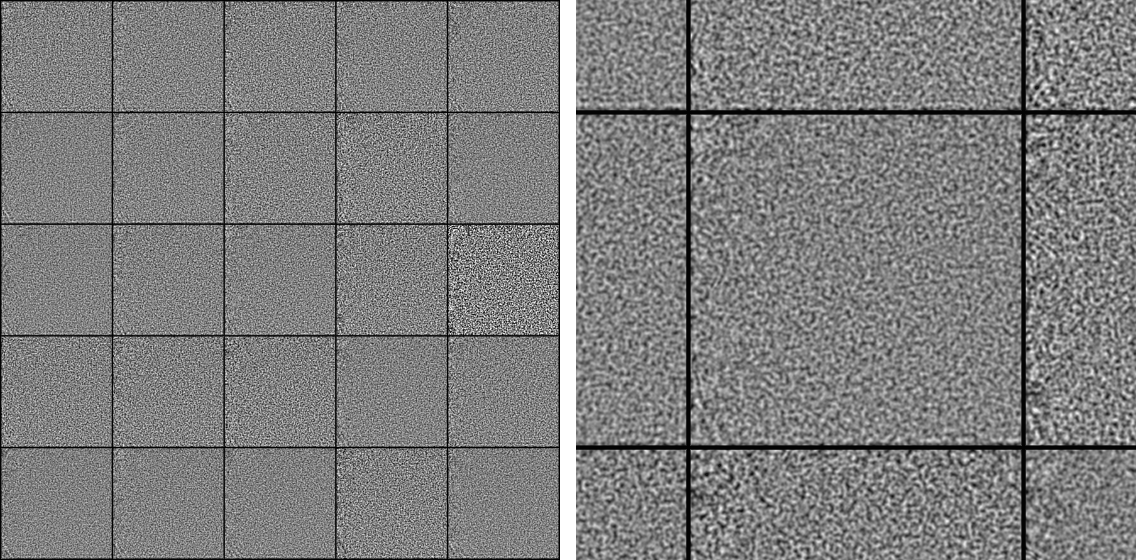
Left, the full canvas; right, a detail of the centre.
Reproduce this pattern procedurally as a WebGL 1 fragment shader.

```glsl
precision highp float;

uniform vec2 u_resolution;

const float TILES = 5.0;            // repeats across and down
const float LINE_WIDTH = 0.0026;    // fraction of the canvas
const float LINE_TONE = 0.01;
const float BASE_TONE = 0.505;
const float GRAIN_CELLS = 66.0;     // noise cells across one tile
const float GRAIN_CONTRAST = 0.36;
const float CONTRAST_SPREAD = 0.4;  // variation between tiles
const vec2 BOLD_TILE = vec2(4.0, 2.0);
const float BOLD_BOOST = 1.45;
const float SOFT_COLUMN = 0.85;     // contrast of the first column
const float WISP_STRENGTH = 0.12;
const float RIPPLE_STRENGTH = 0.22;
const float RIPPLE_PERIOD = 0.032;  // fraction of a tile
const float TAU = 6.2831853;

float hash(vec2 p) {
    vec3 q = fract(p.xyx * vec3(0.1031, 0.1030, 0.0973));
    q += dot(q, q.yzx + 33.33);
    return fract((q.x + q.y) * q.z);
}

float cornerSlope(vec2 cell, vec2 offset) {
    float angle = TAU * hash(cell);
    return dot(vec2(cos(angle), sin(angle)), offset);
}

float gradientNoise(vec2 p) {
    vec2 cell = floor(p);
    vec2 f = p - cell;
    vec2 w = f * f * f * (f * (f * 6.0 - 15.0) + 10.0);
    vec2 e = vec2(1.0, 0.0);
    float low = mix(cornerSlope(cell, f),
                    cornerSlope(cell + e.xy, f - e.xy), w.x);
    float high = mix(cornerSlope(cell + e.yx, f - e.yx),
                     cornerSlope(cell + e.xx, f - e.xx), w.x);
    return mix(low, high, w.y);
}

// Two layers turned against each other hide the noise lattice
float grain(vec2 p, vec2 seed) {
    mat2 turn = mat2(0.8, 0.6, -0.6, 0.8);
    return gradientNoise(p * GRAIN_CELLS + seed)
         + gradientNoise(turn * p * GRAIN_CELLS * 1.13 + seed + 57.3);
}

// Thin curved strands, strongest at the left and top of a tile
float wisps(vec2 p, vec2 tile) {
    float field = gradientNoise(p * 6.0 + tile * 0.15 + 11.0)
                + 0.4 * gradientNoise(p * 17.0 + tile * 3.7);
    float mask = exp(-p.x * 9.0) + 0.5 * exp(-(1.0 - p.y) * 8.0) + 0.08;
    return sin(field * 24.0 + p.x * 50.0) * mask;
}

float ripple(float depth) {
    return cos(TAU * (depth / RIPPLE_PERIOD - 0.75)) * exp(-depth / 0.025);
}

// Ringing along the bottom and left edges, curling round their corner
float edgeRinging(vec2 p, vec2 tile) {
    float wobble = gradientNoise(vec2(p.y * 9.0, 3.5) + tile * 7.1);
    float bottom = ripple(p.y) * smoothstep(0.04, 0.16, p.x)
                 * (0.8 + gradientNoise(vec2(p.x * 12.0, 8.5) + tile * 5.3));
    float left = 0.4 * ripple(max(p.x + 0.025 * wobble, 0.0));
    float diagonal = p.x + 0.6 * p.y - 0.11;
    float corner = 0.6 * cos(TAU * diagonal / 0.045)
                 * exp(-abs(diagonal) * 22.0) * smoothstep(0.25, 0.08, p.y);
    return bottom + left + corner;
}

float tileContrast(vec2 tile) {
    float contrast = 1.0 + CONTRAST_SPREAD * (hash(tile + 23.0) - 0.5);
    contrast *= mix(SOFT_COLUMN, 1.0, step(0.5, tile.x));
    vec2 away = abs(tile - BOLD_TILE);
    float bold = 1.0 - step(0.5, max(away.x, away.y));
    return contrast * mix(1.0, BOLD_BOOST, bold);
}

void main() {
    float pixel = 1.0 / min(u_resolution.x, u_resolution.y);
    vec2 uv = gl_FragCoord.xy / u_resolution;

    // Outer lines sit just inside the canvas
    float pitch = (1.0 - LINE_WIDTH) / TILES;
    vec2 grid = (uv - 0.5 * LINE_WIDTH) / pitch;
    vec2 tile = clamp(floor(grid), 0.0, TILES - 1.0);
    vec2 p = clamp(grid - tile, 0.0, 1.0);

    // Grain and wear
    float contrast = tileContrast(tile);
    float tone = BASE_TONE + 0.02 * (0.5 - p.y);
    tone += GRAIN_CONTRAST * contrast * grain(p, tile * vec2(131.0, 173.0));
    tone += WISP_STRENGTH * contrast * wisps(p, tile);
    tone += RIPPLE_STRENGTH * edgeRinging(p, tile);
    tone = clamp(tone, 0.08, 0.95);

    // Separating lines
    vec2 toLine = abs(fract(grid + 0.5) - 0.5) * pitch;
    float lineDistance = min(toLine.x, toLine.y) - 0.5 * LINE_WIDTH;
    float line = clamp(0.5 - lineDistance / pixel, 0.0, 1.0);

    gl_FragColor = vec4(vec3(mix(tone, LINE_TONE, line)), 1.0);
}
```
